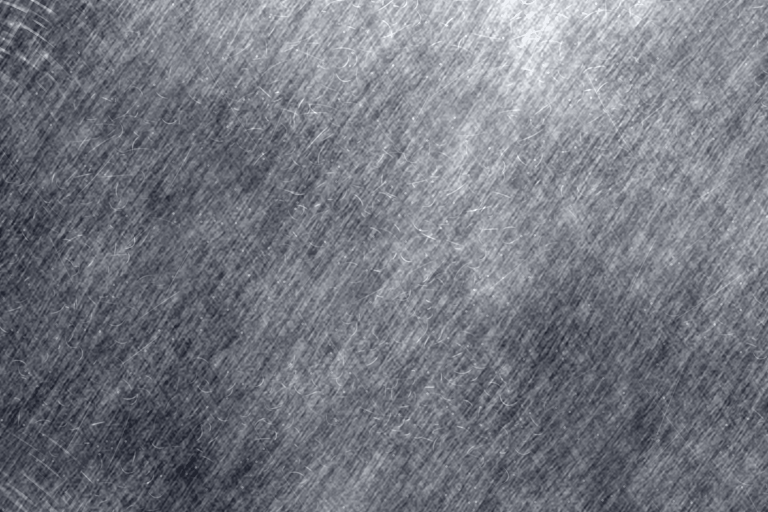
Reproduce this texture procedurally as a WebGL 2 fragment shader.

```glsl
#version 300 es
precision highp float;
uniform vec2 u_resolution;
out vec4 fragColor;

vec4 hash4(vec2 cell) {
    uvec2 q = uvec2(ivec2(cell) + 32768);
    uint n = q.x * 1597334677u ^ q.y * 3812015801u;
    vec4 r;
    for (int i = 0; i < 4; i++) {
        n = n * 747796405u + 2891336453u;
        uint w = ((n >> ((n >> 28u) + 4u)) ^ n) * 277803737u;
        r[i] = float(((w >> 22u) ^ w) & 65535u) / 65535.0;
    }
    return r;
}

float noise(vec2 p) {
    vec2 i = floor(p), f = fract(p);
    f = f * f * (3.0 - 2.0 * f);
    return mix(mix(hash4(i).x, hash4(i + vec2(1, 0)).x, f.x),
               mix(hash4(i + vec2(0, 1)).x, hash4(i + vec2(1, 1)).x, f.x), f.y);
}

float fbm(vec2 p) {
    float sum = 0.0, amp = 0.5;
    for (int i = 0; i < 5; i++) {
        sum += amp * noise(p);
        p = mat2(0.8, 0.6, -0.6, 0.8) * p * 2.03 + 17.3;
        amp *= 0.52;
    }
    return sum;
}

// Coordinates along and across a direction
vec2 align(vec2 p, float degrees) {
    float a = radians(degrees);
    vec2 dir = vec2(cos(a), sin(a));
    return vec2(dot(p, dir), dot(p, vec2(-dir.y, dir.x)));
}

float glow(vec2 p, vec2 center, vec2 radius) {
    vec2 d = (p - center) / radius;
    return exp(-dot(d, d));
}

// Scattered, slightly bent hairlines, one per cell
float scratches(vec2 p, float cells, float degrees, float spread, float bend, float width) {
    vec2 g = p * cells, id = floor(g);
    float soft = cells * max(1.1 / u_resolution.y, 0.0012), sum = 0.0;
    for (int k = 0; k < 9; k++) {
        vec2 cell = id + vec2(k % 3 - 1, k / 3 - 1);
        vec4 r = hash4(cell + cells * 7.0), s = hash4(cell + cells * 7.0 + 311.0);
        vec2 d = align(g - cell - r.xy, degrees + spread * (r.z - 0.5));
        d.y -= bend * (s.x - 0.35) * d.x * d.x;
        float halfLength = 0.2 + 0.7 * r.w;
        float line = 1.0 - smoothstep(0.0, width * cells + soft, abs(d.y));
        float ends = 1.0 - smoothstep(0.4 * halfLength, halfLength, abs(d.x));
        sum += line * ends * s.y * s.y;
    }
    return sum;
}

// Concentric grooves around a distant center
float grooves(vec2 p, vec2 center) {
    vec2 d = p - center;
    float n = noise(vec2(atan(d.y, d.x) * 9.0, length(d) * 150.0));
    return smoothstep(0.62, 0.98, n);
}

void main() {
    vec2 p = gl_FragCoord.xy / u_resolution.y;
    vec2 warped = p + 0.02 * vec2(noise(p * 4.0), noise(p * 4.0 + 40.0));

    // Broad light and cloudy patches
    float tone = 0.355;
    tone += 0.40 * glow(p, vec2(0.95, 1.05), vec2(0.52, 0.33));
    tone += 0.13 * glow(p, vec2(1.02, 0.64), vec2(0.55, 0.33));
    tone += 0.12 * glow(p, vec2(0.36, 1.0), vec2(0.2, 0.16));
    tone += 0.06 * glow(p, vec2(0.75, 0.0), vec2(0.4, 0.2));
    tone += 0.07 * glow(p, vec2(1.45, 1.0), vec2(0.25, 0.35));
    tone -= 0.08 * glow(p, vec2(0.0, 0.45), vec2(0.14, 0.4));
    tone -= 0.08 * glow(p, vec2(0.24, 0.1), vec2(0.14, 0.14));
    tone -= 0.05 * glow(p, vec2(0.36, 0.72), vec2(0.18, 0.12));
    vec2 drift = align(warped, 55.0);
    tone += 0.36 * (fbm(drift * vec2(3.2, 5.5) + 9.0) - 0.49);
    tone += 0.16 * (fbm(drift * vec2(9.0, 24.0) + 50.0) - 0.49);

    // Brushed grain in crossing directions
    float grain = 0.20 * (noise(align(warped, 57.0) * vec2(28.0, 270.0)) - 0.5);
    grain += 0.14 * (noise(align(warped, 41.0) * vec2(48.0, 250.0)) - 0.5);
    grain += 0.10 * (noise(align(warped, -56.0) * vec2(26.0, 240.0)) - 0.5);
    grain += 0.16 * (noise(p * 240.0) - 0.5);
    tone += grain * (0.8 + 0.3 * noise(p * 9.0));

    // Hairlines gathered in loose clusters
    float cluster = smoothstep(0.35, 0.7, fbm(p * 5.0 + 70.0));
    float upper = smoothstep(0.2, 0.75, p.y);
    tone += 0.24 * cluster * scratches(p, 42.0, 20.0, 150.0, 1.6, 0.0006);
    tone += 0.26 * cluster * (0.3 + 0.7 * upper) * scratches(p, 19.0, 10.0, 80.0, -1.0, 0.0006);
    tone += 0.13 * scratches(p, 7.0, 50.0, 40.0, 0.2, 0.0003);
    tone += 0.09 * scratches(p, 5.0, -52.0, 22.0, 0.15, 0.0003);

    // Grooved corners
    float topCorner = glow(p, vec2(0.04, 0.96), vec2(0.15, 0.18));
    float lowCorner = glow(p, vec2(0.05, 0.08), vec2(0.14, 0.14));
    tone -= 0.08 * topCorner;
    tone += 0.30 * topCorner * grooves(p, vec2(-0.15, 0.6));
    tone += 0.12 * topCorner * grooves(p, vec2(-0.9, 1.5));
    tone += 0.20 * lowCorner * grooves(p, vec2(-0.3, -0.4));

    // Bright pits
    vec2 pit = p * 75.0;
    vec4 r = hash4(floor(pit) + 900.0);
    float pitDistance = length(fract(pit) - 0.25 - 0.5 * r.xy);
    tone += 0.2 * step(0.88, r.z) * r.w * (1.0 - smoothstep(0.08, 0.27, pitDistance));

    // Cool steel tint, weaker in the highlights
    tone = clamp(tone, 0.14, 0.95);
    vec3 steel = tone + vec3(-0.012, 0.0, 0.05 - 0.035 * tone);
    fragColor = vec4(steel, 1.0);
}
```
